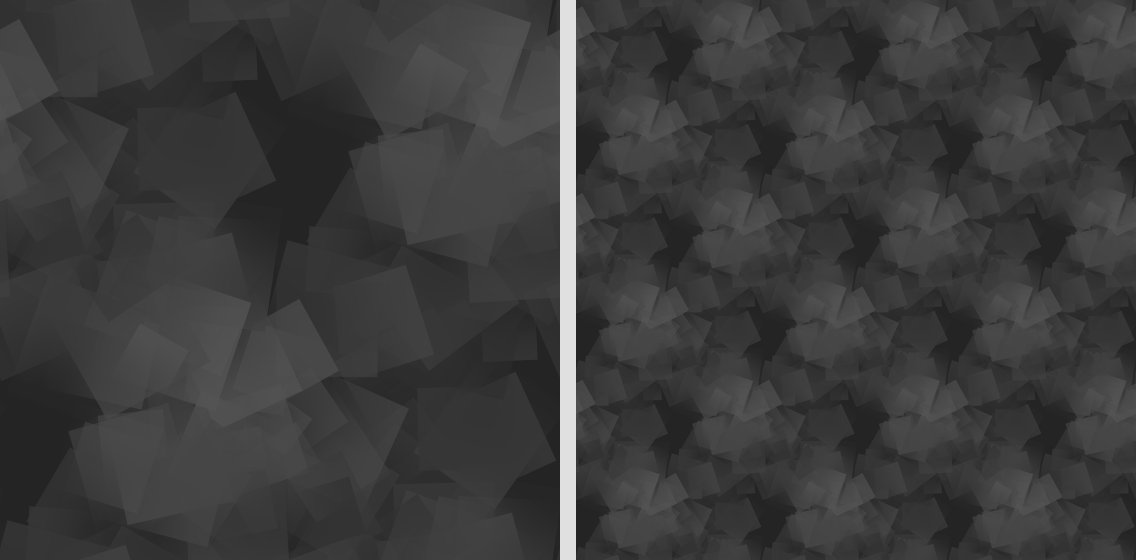
Left, the tile; right, the same tile 3 across and 3 down.
Give the GLSL for this background, as a Shadertoy shader.

```glsl
// Seamless dark grey backdrop of overlapping translucent, softly shaded square sheets.

const int   SHEETS       = 92;
const float BASE_TONE    = 0.142;             // bare ground
const float LOW_TONE     = 0.205;             // sheets in the dim zone
const float HIGH_TONE    = 0.312;             // sheets in the bright zone
const float TONE_SPREAD  = 0.066;
const vec2  HALF_SIZE    = vec2(0.050, 0.125); // smallest, largest half side
const vec2  OPACITY      = vec2(0.38, 0.90);
const float FADED_EDGE   = 0.06;              // opacity left on the faded side
const float TILT_RANGE   = 1.35;              // radians
const vec2  LIGHT_CENTER = vec2(0.38, 0.30);
const vec2  LIGHT_RADIUS = vec2(0.295, 0.21);
const vec2  BARE_CENTER  = vec2(0.00, 0.19);
const vec2  BARE_RADIUS  = vec2(0.115, 0.215);

// Integer hash giving four values in 0..1
vec4 hash4(int seed) {
    uvec4 v = uint(seed) * 1664525u + uvec4(1013904223u, 374761393u, 668265263u, 2246822519u);
    v ^= v >> 16u;
    v *= 2146121005u;
    v ^= v >> 15u;
    v *= 2221713035u;
    v ^= v >> 16u;
    return vec4(v >> 8u) / 16777216.0;
}

// The half-drop lattice is a unit grid in diagonal coordinates
vec2 toDiagonal(vec2 p)   { return vec2(p.x + p.y, p.x - p.y); }
vec2 fromDiagonal(vec2 d) { return 0.5 * vec2(d.x + d.y, d.x - d.y); }

// Shortest offset among all lattice copies
vec2 wrapOffset(vec2 offset) {
    vec2 d = toDiagonal(offset);
    return fromDiagonal(d - floor(d + 0.5));
}

float ellipseDistance(vec2 p, vec2 center, vec2 radius) {
    return length(wrapOffset(p - center) / radius);
}

float boxDistance(vec2 p, vec2 halfSize) {
    vec2 d = abs(p) - halfSize;
    return length(max(d, 0.0)) + min(max(d.x, d.y), 0.0);
}

void mainImage(out vec4 fragColor, in vec2 fragCoord) {
    vec2 p = fragCoord / iResolution.xy;
    float pixel = 1.0 / min(iResolution.x, iResolution.y);
    float tone = BASE_TONE;

    for (int i = 0; i < SHEETS; i++) {
        vec4 place = hash4(2 * i + 1);
        vec4 look  = hash4(2 * i + 2);
        vec2 center = fromDiagonal(place.xy);
        if (ellipseDistance(center, BARE_CENTER, BARE_RADIUS) < 1.0) continue;

        // Sheet frame: tilt, then a quarter-turn choice of fade direction
        float quarter = floor(4.0 * look.w) * 1.5707963;
        float angle = (place.z - 0.5) * TILT_RANGE + quarter;
        float c = cos(angle), s = sin(angle);
        vec2 q = mat2(c, -s, s, c) * wrapOffset(p - center);
        vec2 halfSize = mix(HALF_SIZE.x, HALF_SIZE.y, place.w) * vec2(1.0, mix(0.75, 1.0, look.x));

        // Crisp outline with opacity fading across the sheet
        float cover = 1.0 - smoothstep(-0.6 * pixel, 0.6 * pixel, boxDistance(q, halfSize));
        float fade = smoothstep(-1.0, 1.0, q.x / halfSize.x);
        float alpha = cover * mix(OPACITY.x, OPACITY.y, look.y) * mix(FADED_EDGE, 1.0, fade);

        // Sheet tone follows the broad bright zone
        float light = 1.0 - smoothstep(0.5, 1.5, ellipseDistance(center, LIGHT_CENTER, LIGHT_RADIUS));
        float sheetTone = mix(LOW_TONE, HIGH_TONE, light) + (look.z - 0.5) * TONE_SPREAD;
        tone = mix(tone, sheetTone, alpha);
    }

    fragColor = vec4(vec3(tone), 1.0);
}
```
